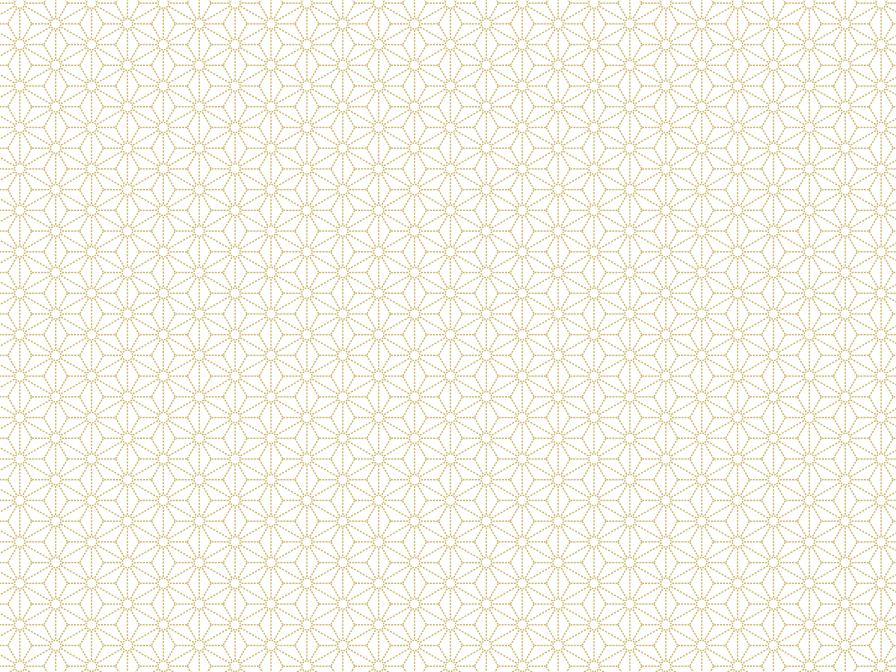
This pattern is drawn by a Shadertoy shader. Its source:

```glsl
// Asanoha (hemp leaf) lattice of dashed gold lines with dotted rings on white.

#define SPACING 0.06167            // distance between nodes, in canvas heights
#define ANCHOR vec2(0.5635, 0.4403) // position of one node, in canvas heights
#define LINE_WIDTH 0.034           // the lengths below are in node spacings
#define DASH_LENGTH 0.050
#define EDGE_PITCH 0.0815
#define SPOKE_PITCH 0.074
#define RING_RADIUS 0.125
#define RING_DOT 0.042
#define INK vec3(0.81, 0.72, 0.43)
#define PAPER vec3(1.0)

const float PI = 3.14159265;

// Share of a pixel-wide window at x that lies inside a bar of the given width.
float barCoverage(float x, float width, float pixel) {
    float right = min(x + 0.5 * pixel, 0.5 * width);
    float left = max(x - 0.5 * pixel, -0.5 * width);
    return clamp((right - left) / pixel, 0.0, 1.0);
}

// One rectangular dash centred at the origin; p is (along, across).
float dash(vec2 p, float dashLength, float pixel) {
    return barCoverage(p.x, dashLength, pixel) * barCoverage(p.y, LINE_WIDTH, pixel);
}

// Row of dashes with indices 0 to last, starting at the given offset.
float dashRow(vec2 p, float offset, float pitch, float last, float pixel) {
    float index = clamp(round((p.x - offset) / pitch), 0.0, last);
    return dash(vec2(p.x - offset - index * pitch, p.y), DASH_LENGTH, pixel);
}

// Vector from the nearest node of the triangular lattice.
vec2 fromNearestNode(vec2 p) {
    vec2 cell = vec2(sqrt(3.0), 1.0);
    vec2 a = p - cell * round(p / cell);
    vec2 b = p - cell * (floor(p / cell) + 0.5);
    return dot(a, a) < dot(b, b) ? a : b;
}

void mainImage(out vec4 fragColor, in vec2 fragCoord) {
    float pixel = 1.0 / (iResolution.y * SPACING);
    vec2 p = fromNearestNode((fragCoord / iResolution.y - ANCHOR) / SPACING);

    // Fold the hexagonal cell into one 30 degree wedge.
    float radius = length(p);
    float angle = radius > 0.0 ? atan(p.y, p.x) : 0.0;
    float wedge = abs(angle - round(angle * 3.0 / PI) * PI / 3.0);
    vec2 spoke = radius * vec2(cos(wedge), sin(wedge));
    vec2 edge = radius * vec2(cos(PI / 6.0 - wedge), sin(PI / 6.0 - wedge));

    // Spokes end at triangle centres, edges at the midpoint between nodes.
    float spokeInk = dashRow(vec2(inversesqrt(3.0) - spoke.x, spoke.y),
                             0.4 * SPOKE_PITCH, SPOKE_PITCH, 5.0, pixel);
    float edgeInk = dashRow(vec2(0.5 - edge.x, edge.y), 0.0, EDGE_PITCH, 4.0, pixel);

    // Ring of twelve dots around the node.
    vec2 ring = vec2(RING_RADIUS * (wedge - PI / 12.0), radius - RING_RADIUS);
    float ringInk = dash(ring, RING_DOT, pixel);

    float ink = max(ringInk, max(spokeInk, edgeInk));
    fragColor = vec4(mix(PAPER, INK, ink), 1.0);
}
```
